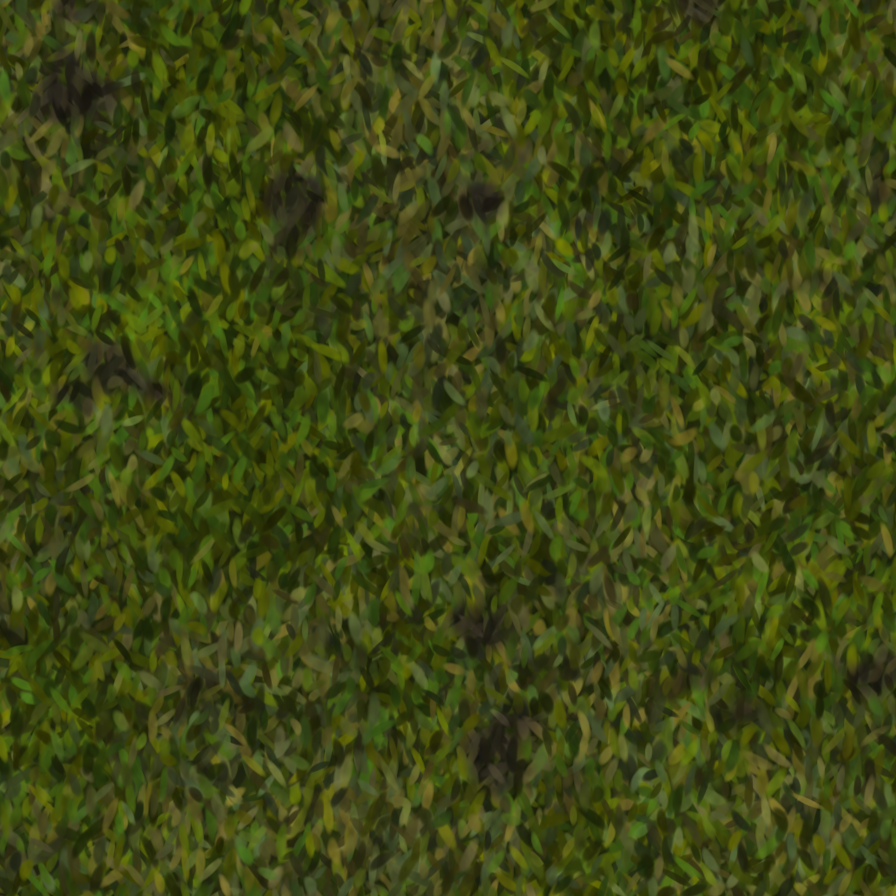
A Shadertoy shader for this texture:

```glsl
// Soft, mottled lawn of short tangled grass.
// Layers of jittered blades are composited over dark undergrowth;
// broad noise patches steer the mix of lush, dry and bare ground.

const int LAYERS = 8;
const float CELL_SIZE = 0.026;

const vec3 UNDERGROWTH = vec3(0.17, 0.205, 0.055);
const vec3 LUSH = vec3(0.232, 0.292, 0.036);
const vec3 DRY = vec3(0.288, 0.298, 0.146);
const vec3 STRAW = vec3(0.45, 0.42, 0.26);
const vec3 SOIL = vec3(0.16, 0.13, 0.12);
const vec3 WARM_SHIFT = vec3(0.11, 0.01, -0.06);

vec4 hash4(vec2 p) {
    vec4 q = fract(p.xyxy * vec4(0.1031, 0.1030, 0.0973, 0.1099));
    q += dot(q, q.wzxy + 33.33);
    return fract((q.xxyz + q.yzzw) * q.zywx);
}

float valueNoise(vec2 p) {
    vec2 cell = floor(p);
    vec2 f = fract(p);
    f = f * f * (3.0 - 2.0 * f);
    float bottom = mix(hash4(cell).x, hash4(cell + vec2(1.0, 0.0)).x, f.x);
    float top = mix(hash4(cell + vec2(0.0, 1.0)).x, hash4(cell + 1.0).x, f.x);
    return mix(bottom, top, f.y);
}

float fbm(vec2 p) {
    float sum = 0.0;
    float weight = 0.5;
    for (int i = 0; i < 3; i++) {
        sum += weight * valueNoise(p);
        p = mat2(1.6, 1.2, -1.2, 1.6) * p + 17.3;
        weight *= 0.5;
    }
    return sum / 0.875;
}

// Soft bent ellipse that reaches zero at its half length
float bladeMask(vec2 offset, float angle, vec2 halfSize, float bend) {
    float c = cos(angle);
    float s = sin(angle);
    vec2 q = vec2(c * offset.x + s * offset.y, c * offset.y - s * offset.x) / halfSize;
    q.x += bend * (q.y * q.y - 0.3);
    float body = max(0.0, 1.0 - dot(q, q));
    return smoothstep(0.0, 0.75, body);
}

vec3 bladeColor(vec4 rnd, float dryPatch, float soilPatch) {
    float dryness = smoothstep(0.25, 0.75, dryPatch + 0.8 * (rnd.x - 0.5));
    vec3 color = mix(LUSH, DRY, dryness);
    color += WARM_SHIFT * (rnd.y - 0.5);
    color *= mix(0.42, 1.55, rnd.z);
    color = mix(color, STRAW, 0.65 * smoothstep(0.93, 0.97, rnd.w) * dryness);
    return mix(color, SOIL * (0.5 + rnd.z), 0.75 * soilPatch);
}

// Composites one layer of blades, one per grid cell
vec3 addBlades(vec3 color, vec2 p, float seed, float dryPatch, float soilPatch) {
    vec2 grid = p / CELL_SIZE + seed * vec2(0.37, 0.61);
    vec2 home = floor(grid);
    for (int y = -1; y <= 1; y++) {
        for (int x = -1; x <= 1; x++) {
            vec2 cell = home + vec2(x, y);
            vec4 place = hash4(cell + seed * 71.7 + 200.0);
            vec4 look = hash4(cell + seed * 43.1 + 911.0);
            float angle = 1.4 * (place.z + look.w - 1.0);
            vec2 halfSize = vec2(mix(0.17, 0.33, look.x), mix(0.45, 0.95, place.w));
            float bend = 0.9 * (look.y - 0.5);
            float mask = bladeMask(grid - cell - place.xy, angle, halfSize, bend);
            vec4 tint = hash4(cell + seed * 29.9 + 533.0);
            color = mix(color, bladeColor(tint, dryPatch, soilPatch), 0.8 * mask);
        }
    }
    return color;
}

void mainImage(out vec4 fragColor, in vec2 fragCoord) {
    vec2 p = fragCoord / iResolution.y;

    // Broad patches of dryness, bare soil and shade
    float dryPatch = 0.44 + 0.9 * (fbm(p * 5.0 + 3.7) - 0.5);
    float soilPatch = smoothstep(0.69, 0.83, fbm(p * 9.0 + 41.0));
    float shade = mix(0.78, 1.16, fbm(p * 14.0 + 80.0));

    vec3 color = UNDERGROWTH * mix(0.6, 1.4, valueNoise(p * 70.0));
    for (int i = 0; i < LAYERS; i++) {
        color = addBlades(color, p, float(i) + 1.0, dryPatch, soilPatch);
    }

    // Fine soft mottling between the blades
    float mottle = valueNoise(p * vec2(120.0, 85.0) + 9.0);
    color *= shade * mix(0.86, 1.14, mottle);

    fragColor = vec4(clamp(color, 0.0, 1.0), 1.0);
}
```
